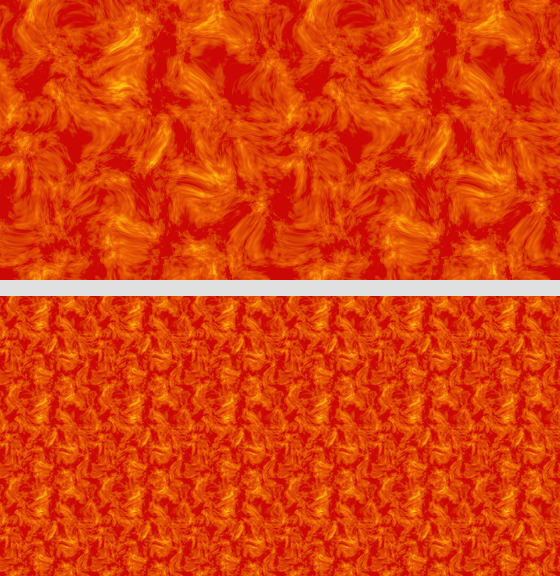
Top: one tile. Bottom: repeated 3 by 3.
Write a WebGL 2 fragment shader that draws this texture.

```glsl
#version 300 es
precision highp float;
// Seamless fiery plasma: wispy orange flames over deep red, two tiles across and one down.

#define REPEATS vec2(2.0, 1.0)
#define BASE_CELLS 7.0
#define OCTAVES 5
#define GAIN 0.77
#define SWIRL 0.105
#define CURL 0.024
#define NOISE_DEVIATION 0.215
#define RED vec3(0.80, 0.03, 0.015)
#define EMBER vec3(0.825, 0.205, 0.015)
#define ORANGE vec3(0.93, 0.385, 0.02)
#define YELLOW vec3(1.0, 0.76, 0.05)

uniform vec2 u_resolution;
out vec4 fragColor;

// Integer hash of a wrapped lattice cell, from 0 to 1
float hash(vec2 cell, float seed) {
    uint h = uint(cell.x) * 1597u + uint(cell.y) * 51749u + uint(seed) * 7919u;
    h = (h ^ (h >> 16)) * 73244475u;
    h = (h ^ (h >> 15)) * 73244475u;
    h ^= h >> 16;
    return float(h & 65535u) / 65536.0;
}

// Contribution of one lattice corner's random gradient
float corner(vec2 cell, vec2 offset, float period, float seed) {
    float angle = 6.28319 * hash(mod(cell, period), seed);
    return dot(vec2(cos(angle), sin(angle)), offset);
}

// Gradient noise that wraps after a whole number of cells
float noise(vec2 tile, float period, float seed) {
    vec2 p = tile * period + seed * vec2(0.37, 0.61);
    vec2 i = floor(p);
    vec2 f = p - i;
    vec2 w = f * f * f * (f * (f * 6.0 - 15.0) + 10.0);
    vec2 x = vec2(1.0, 0.0);
    float low = mix(corner(i, f, period, seed),
                    corner(i + x, f - x, period, seed), w.x);
    float high = mix(corner(i + x.yx, f - x.yx, period, seed),
                     corner(i + 1.0, f - 1.0, period, seed), w.x);
    return mix(low, high, w.y);
}

vec2 noisePair(vec2 tile, float period, float seed) {
    return vec2(noise(tile, period, seed), noise(tile, period, seed + 1.0));
}

// Layered noise scaled to unit deviation
float flames(vec2 tile) {
    float sum = 0.0, power = 0.0, amplitude = 1.0, cells = BASE_CELLS;
    for (int k = 0; k < OCTAVES; k++) {
        sum += amplitude * noise(tile, cells, 20.0 + float(k));
        power += amplitude * amplitude;
        amplitude *= GAIN;
        cells *= 2.0;
    }
    return sum / (NOISE_DEVIATION * sqrt(power));
}

// Flat red hollows, then orange wisps, then rare yellow crests
vec3 fireColor(float heat) {
    vec3 color = mix(RED, EMBER, smoothstep(-1.3, -0.2, heat));
    color = mix(color, ORANGE, clamp((heat + 0.4) / 1.8, 0.0, 1.0));
    return mix(color, YELLOW, clamp((heat - 1.4) / 2.0, 0.0, 1.0));
}

void main() {
    vec2 tile = gl_FragCoord.xy / u_resolution * REPEATS;

    // Broad swirls, then tighter curls, stretch the detail into streaks
    tile += SWIRL * noisePair(tile, 5.0, 3.0);
    tile += CURL * noisePair(tile, 13.0, 8.0);

    fragColor = vec4(fireColor(flames(tile)), 1.0);
}
```
